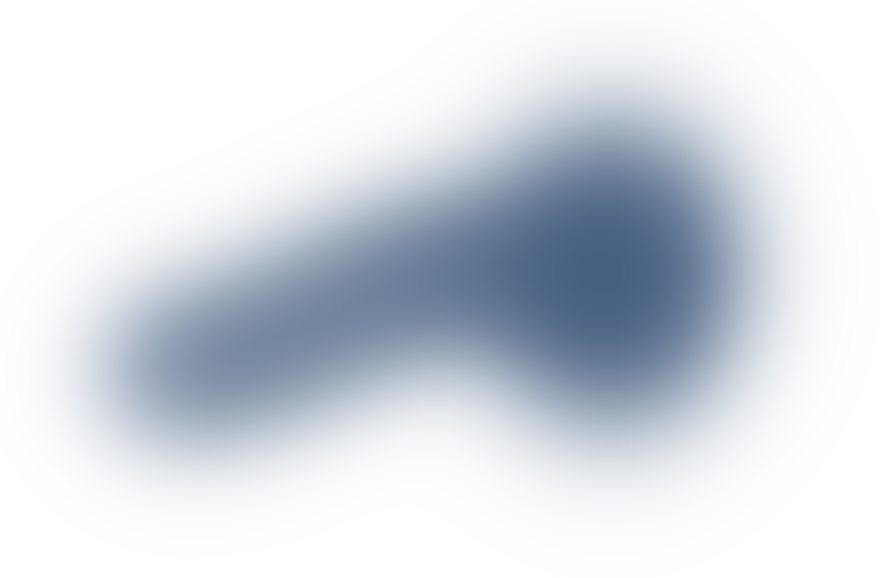
Give the GLSL for this background, as a WebGL 1 fragment shader.

```glsl
precision highp float;
// Soft slate-blue smoke: a curved trail rising into a dense round cloud on white.

uniform vec2 u_resolution;

const vec3 PAPER = vec3(1.0);
const vec3 INK = vec3(0.226, 0.33, 0.47);
const int TRAIL_STEPS = 9;

// Gaussian puff with separate horizontal and vertical spread
float puff(vec2 p, vec2 center, vec2 spread) {
    vec2 q = (p - center) / spread;
    return exp(-0.5 * dot(q, q));
}

// S-shaped path from start to end, for t from 0 to 1
vec2 trailPoint(vec2 start, vec2 end, float t) {
    return vec2(mix(start.x, end.x, t),
                mix(start.y, end.y, smoothstep(0.0, 0.9, t)));
}

// Overlapping puffs along the path, thickening towards its end
float trail(vec2 p, vec2 start, vec2 end, float spread) {
    float density = 0.0;
    for (int i = 0; i < TRAIL_STEPS; i++) {
        float t = float(i) / float(TRAIL_STEPS - 1);
        density += mix(0.36, 0.46, t)
                 * puff(p, trailPoint(start, end, t), vec2(spread));
    }
    return density;
}

void main() {
    // Canvas height is one unit
    vec2 p = gl_FragCoord.xy / u_resolution.y;

    float density = trail(p, vec2(0.282, 0.359), vec2(0.887, 0.536), 0.099);
    density += 2.6 * puff(p, vec2(1.058, 0.528), vec2(0.127, 0.145));

    // Absorption keeps the core even and the rim soft
    float coverage = 1.0 - exp(-density);
    gl_FragColor = vec4(mix(PAPER, INK, coverage), 1.0);
}
```
